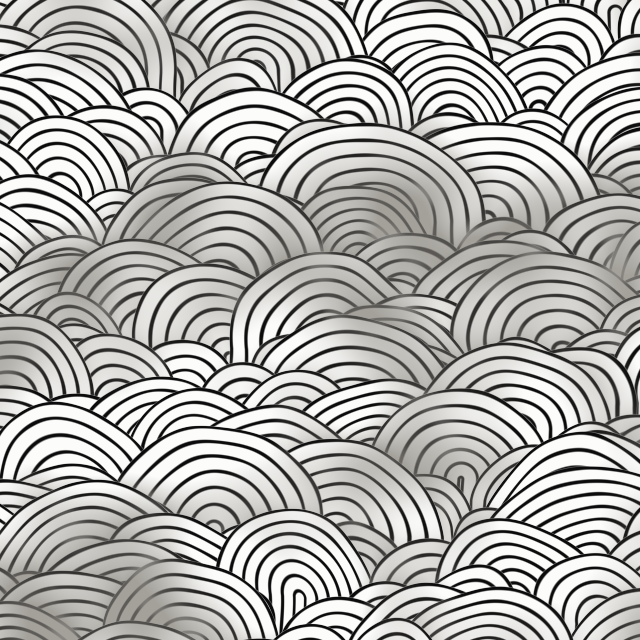
Write a WebGL 2 fragment shader that draws this pattern.

```glsl
#version 300 es
precision highp float;

uniform vec2 u_resolution;
out vec4 fragColor;

#define CELL vec2(0.18, 0.047)
#define RADIUS vec2(0.06, 0.16)
#define RING_GAP 0.0215
#define LINE_HALF 0.0025
#define SOFTNESS 0.0014
#define WOBBLE 0.012
#define SHADE_BASE 0.19
#define SHADE_RANGE 1.35
#define PAPER_LIGHT vec3(0.99, 0.99, 0.985)
#define PAPER_DARK vec3(0.64, 0.63, 0.605)
#define INK_DARK vec3(0.045)
#define INK_PALE vec3(0.37, 0.36, 0.345)

vec2 hash2(vec2 p) {
    vec3 q = fract(p.xyx * vec3(0.1031, 0.1030, 0.0973));
    q += dot(q, q.yzx + 33.33);
    return fract((q.xx + q.yz) * q.zy);
}

// Gradient noise, centred on zero
float cornerRamp(vec2 cell, vec2 offset) {
    float angle = 6.2832 * hash2(cell + 57.0).x;
    return dot(vec2(cos(angle), sin(angle)), offset);
}

float noise(vec2 p) {
    vec2 i = floor(p), f = fract(p), e = vec2(1.0, 0.0);
    vec2 u = f * f * f * (f * (f * 6.0 - 15.0) + 10.0);
    return mix(mix(cornerRamp(i, f), cornerRamp(i + e, f - e), u.x),
               mix(cornerRamp(i + e.yx, f - e.yx), cornerRamp(i + 1.0, f - 1.0), u.x), u.y);
}

// Distance from an arch centre: round on top, straight legs below
float archDistance(vec2 q, float stretch, float tilt) {
    q.y = max(q.y, 0.0);
    q.x = (q.x + tilt * q.y) / stretch;
    return length(q);
}

// Ink coverage of the concentric lines, counted inward from the rim
float ringInk(float depth, float gap, float halfWidth, float soft) {
    float toLine = (0.5 - abs(fract(depth / gap) - 0.5)) * gap;
    return 1.0 - smoothstep(halfWidth - soft, halfWidth + soft, toLine);
}

void main() {
    float scale = min(u_resolution.x, u_resolution.y);
    vec2 uv = gl_FragCoord.xy / scale;
    float soft = max(SOFTNESS, 0.7 / scale);

    // Hand-drawn wobble, broad wash and worn strokes
    vec2 p = uv + WOBBLE * vec2(noise(uv * 8.0), noise(uv * 8.0 + 31.0));
    float wash = noise(uv * 3.6 + 4.3) + 0.45 * noise(uv * 8.0 + 17.0);
    float wear = smoothstep(0.0, 0.5, noise(uv * 15.0 + 71.0));
    float halfWidth = LINE_HALF * (1.0 + 0.35 * noise(uv * 22.0));

    vec3 color = vec3(0.0);
    float remaining = 1.0;
    float shadow = 0.0;
    float baseRow = floor(p.y / CELL.y);

    // Composite the arches from the front row to the back
    for (int j = -4; j <= 6; j++) {
        float row = baseRow + float(j);
        vec2 rowRandom = hash2(vec2(row, 9.0));
        float shift = 0.5 * row + 0.4 * rowRandom.x;
        float column = floor(p.x / CELL.x + shift);
        float direction = rowRandom.y < 0.5 ? -1.0 : 1.0;

        for (int i = -1; i <= 1; i++) {
            vec2 id = vec2(column + direction * float(i), row);
            vec2 place = hash2(id + 113.0);
            vec2 size = hash2(id + 241.0);
            vec2 look = hash2(id + 389.0);

            vec2 center = (id + vec2(0.2 + 0.6 * place.x - shift, place.y)) * CELL;
            float radius = mix(RADIUS.x, RADIUS.y, size.x);
            float stretch = mix(0.88, 1.15, size.y);
            float tilt = 0.4 * (look.x - 0.5);
            float depth = radius - archDistance(p - center, stretch, tilt);
            float cover = smoothstep(-halfWidth - soft, -halfWidth + soft, depth);

            // Paper and ink fade together in the shaded parts
            float shade = SHADE_BASE + SHADE_RANGE * wash + 0.4 * (look.y - 0.5);
            shade = clamp(shade + 0.25 * shadow + 0.6 * max(depth - 0.06, 0.0), 0.0, 1.0);
            vec3 paper = mix(PAPER_LIGHT, PAPER_DARK, shade);
            vec3 ink = mix(mix(INK_DARK, INK_PALE, shade), paper, 0.6 * wear * shade);
            float gap = RING_GAP * mix(0.88, 1.14, place.x);
            vec3 arch = mix(paper, ink, ringInk(depth, gap, halfWidth, soft));

            color += remaining * cover * arch;
            remaining *= 1.0 - cover;
            shadow = max(shadow, exp(min(depth, 0.0) / 0.018));
            if (remaining < 0.01) break;
        }
        if (remaining < 0.01) break;
    }
    fragColor = vec4(color + remaining * PAPER_LIGHT, 1.0);
}
```
